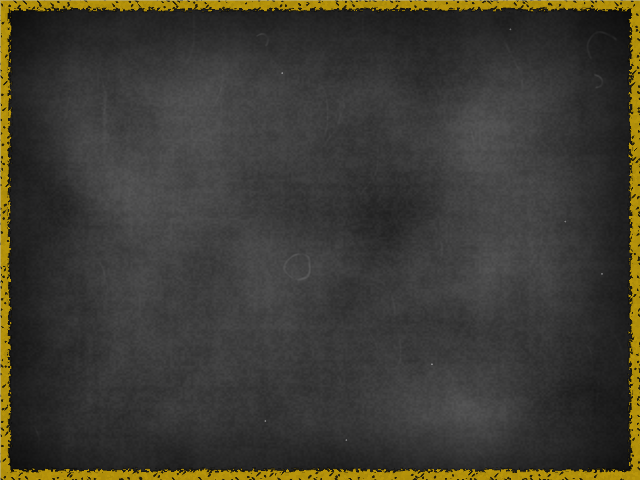
Write a WebGL 2 fragment shader that draws this texture.

```glsl
#version 300 es
precision highp float;
// A worn blackboard inside a rough gold frame: a vignetted slate gets broad
// chalk smudges, mottled clouds, fine grain and faint broken chalk strokes;
// cellular noise tears the frame's inner edge and chips its paint.
uniform vec2 u_resolution;
out vec4 fragColor;

const vec3 SLATE = vec3(0.226, 0.226, 0.227);
const vec3 GOLD = vec3(0.70, 0.565, 0.04);
const vec3 CHIP = vec3(0.14, 0.12, 0.05);
const vec3 RIM = vec3(0.76, 0.73, 0.59);
const float FRAME_WIDTH = 0.0205;
const float FRAME_TEAR = 0.008;
const float RIM_WIDTH = 0.0012;
const float CLOUD_GAIN = 0.19;
const float GRAIN_GAIN = 0.045;
const float STROKE_WIDTH = 0.004;
const int SCRATCHES = 22;

// Soft smudges: centre, radius, brightness change
const int SMUDGES = 11;
const vec4 SMUDGE[SMUDGES] = vec4[](
  vec4(0.38, 0.77, 0.17, 0.060), vec4(0.24, 0.64, 0.11, 0.050),
  vec4(1.02, 0.71, 0.13, 0.070), vec4(0.82, 0.54, 0.12, -0.060),
  vec4(0.90, 0.83, 0.10, -0.045), vec4(0.12, 0.57, 0.07, -0.050),
  vec4(0.48, 0.45, 0.20, 0.035), vec4(0.71, 0.38, 0.06, -0.045),
  vec4(1.00, 0.49, 0.11, 0.050), vec4(0.90, 0.15, 0.17, 0.060),
  vec4(1.22, 0.17, 0.10, -0.055));

// Chalk arcs: centre, radius, direction of the drawn side
const int ARCS = 4;
const vec4 ARC[ARCS] = vec4[](
  vec4(0.620, 0.444, 0.027, 1.9), vec4(1.256, 0.899, 0.033, 2.2),
  vec4(1.240, 0.832, 0.014, 0.0), vec4(0.545, 0.915, 0.015, 0.8));

vec2 hash2(vec2 p) {
  vec3 q = fract(vec3(p.xyx) * vec3(0.1031, 0.103, 0.0973));
  q += dot(q, q.yzx + 33.33);
  return fract((q.xx + q.yz) * q.zy);
}

// Smooth lattice noise, 0..1
float noise(vec2 p) {
  vec2 c = floor(p), f = fract(p);
  f *= f * (3.0 - 2.0 * f);
  vec2 right = vec2(1.0, 0.0);
  return mix(mix(hash2(c).x, hash2(c + right).x, f.x),
             mix(hash2(c + right.yx).x, hash2(c + 1.0).x, f.x), f.y);
}

// Cellular noise: distance to the nearest point, and its random id
vec2 cells(vec2 p) {
  vec2 base = floor(p), best = vec2(9.0, 0.0);
  for (int j = -1; j <= 1; j++)
    for (int i = -1; i <= 1; i++) {
      vec2 c = base + vec2(i, j);
      vec2 h = hash2(c + 50.0);
      float d = length(c + h - p);
      if (d < best.x) best = vec2(d, fract(h.x * 7.3 + h.y * 13.7));
    }
  return best;
}

// Mottling over many scales, centred on zero
float clouds(vec2 p) {
  const mat2 TURN = mat2(0.8, 0.6, -0.6, 0.8);
  float sum = 0.0, gain = 0.3;
  p = p * 7.0 + 7.0;
  for (int i = 0; i < 5; i++) {
    sum += gain * (noise(p) - 0.5);
    p = TURN * p * 2.03 + 11.3;
    gain *= 0.62;
  }
  return sum;
}

float arcStroke(vec2 q, float radius, float angle, float spread) {
  float line = 1.0 - smoothstep(0.0, STROKE_WIDTH, abs(length(q) - radius));
  float facing = dot(q, vec2(cos(angle), sin(angle))) / max(length(q), 1e-4);
  return line * smoothstep(spread, spread + 0.3, facing);
}

float chalk(vec2 p, float aspect) {
  float sum = 0.0;
  vec2 hand = p + 0.006 * (vec2(noise(p * 45.0), noise(p * 45.0 + 90.0)) - 0.5);
  for (int i = 0; i < ARCS; i++)
    sum += 0.08 * arcStroke(hand - ARC[i].xy, ARC[i].z, ARC[i].w, i == 0 ? -1.4 : -0.2);
  // Scattered short, nearly upright scratches
  for (int i = 0; i < SCRATCHES; i++) {
    vec2 h = hash2(vec2(float(i) * 3.7, 8.0));
    float radius = 0.06 + 0.1 * h.y;
    vec2 q = hand - h * vec2(aspect, 1.0) + vec2(radius, 0.0);
    sum += 0.04 * arcStroke(q, radius, 0.4 * sin(float(i)), 0.8);
  }
  sum *= 0.25 + noise(p * 70.0);
  // Tall wiped streak and sparse dust specks
  vec2 streak = (p - vec2(0.218, 0.74)) / vec2(0.005, 0.06);
  sum += 0.035 * exp(-dot(streak, streak));
  vec2 dust = cells(p * 10.0);
  return sum + 0.3 * step(0.92, dust.y) * (1.0 - smoothstep(0.008, 0.028, dust.x));
}

float board(vec2 p, vec2 edge, float aspect) {
  float tone = SLATE.r + CLOUD_GAIN * clouds(p);
  for (int i = 0; i < SMUDGES; i++) {
    vec2 q = (p - SMUDGE[i].xy) / SMUDGE[i].z;
    tone += SMUDGE[i].w * exp(-dot(q, q));
  }
  // Vertical and horizontal wiping marks
  tone += 0.014 * (noise(p * vec2(75.0, 3.0)) + noise(p * vec2(4.0, 85.0)) - 1.0);
  float shade = mix(0.46, 1.0, smoothstep(-0.02, 0.21, edge.x));
  shade *= mix(0.50, 1.0, smoothstep(-0.02, p.y > 0.5 ? 0.23 : 0.16, edge.y));
  float grain = noise(p * vec2(230.0, 250.0)) - 0.5;
  return (tone + GRAIN_GAIN * grain) * shade + chalk(p, aspect);
}

void main() {
  float px = 1.0 / u_resolution.y, aspect = u_resolution.x * px;
  vec2 p = gl_FragCoord.xy * px;
  vec2 edge = min(p, vec2(aspect, 1.0) - p);
  float depth = min(edge.x, edge.y);
  vec3 color = SLATE / SLATE.r * board(p, edge, aspect);

  // Dark crumbs under a torn gold band, chipped most along its borders
  vec2 tear = cells(p * 180.0);
  float inner = FRAME_WIDTH + FRAME_TEAR * (tear.y - 0.6);
  color *= mix(0.4, 1.0, smoothstep(0.0, 0.005, depth - inner));
  vec2 chip = cells(p * 125.0 + 0.4 * sin(p.yx * 240.0));
  float border = smoothstep(0.003, 0.009, abs(depth - 0.5 * FRAME_WIDTH));
  float chipped = step(0.84 - 0.27 * border, chip.y) * (1.0 - smoothstep(0.2, 0.5, chip.x));
  vec3 paint = mix(GOLD * (0.96 + 0.08 * tear.y), CHIP, chipped);
  // Pale rim on the left and top sides
  float lit = min(p.x, 1.0 - p.y);
  paint = mix(RIM, paint, smoothstep(RIM_WIDTH - px, RIM_WIDTH + px, lit));
  color = mix(paint, color, smoothstep(-px, px, depth - inner));
  fragColor = vec4(color, 1.0);
}
```
